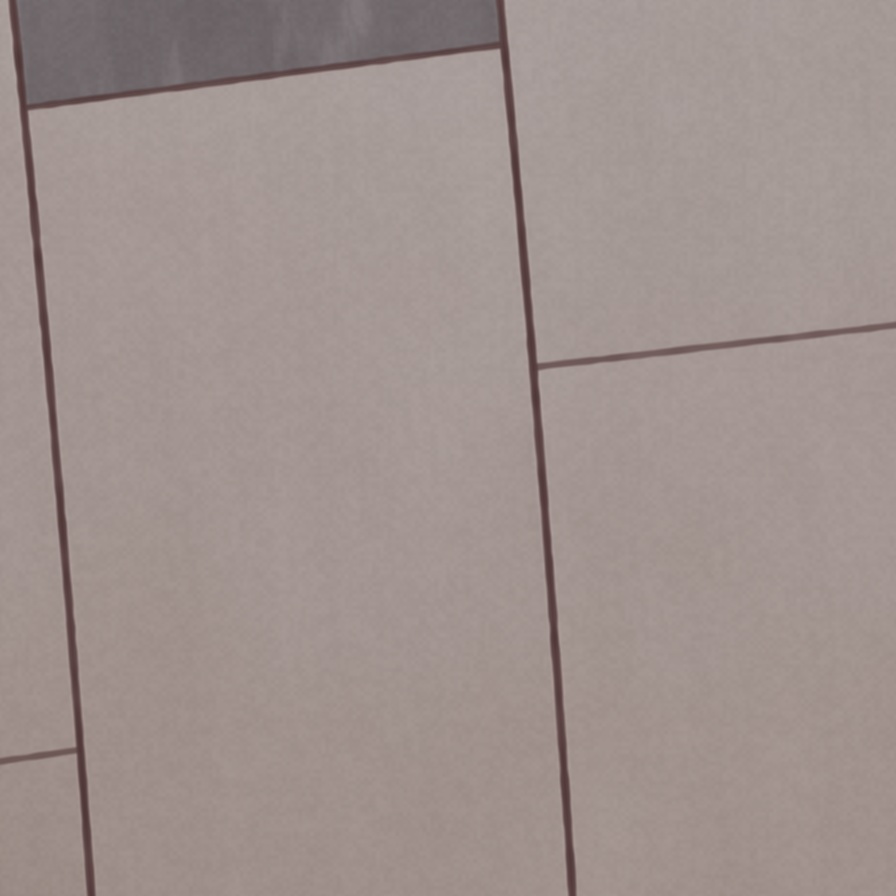
Give the GLSL for this texture, as a WebGL 2 fragment shader.

```glsl
#version 300 es
precision highp float;

uniform vec2 u_resolution;
out vec4 fragColor;

// Slab layout, in canvas units
const float FIRST_SEAM_X = 0.102;
const float SLAB_WIDTH = 0.537;
const float WIDTH_GROWTH = 0.007;    // columns widen toward the top
const float SEAM_LEAN = 0.088;
const float SEAM_BOW = 0.004;
const float SLAB_LENGTH = 1.05;
const vec3 JOINT_HEIGHT = vec3(0.150, 0.876, 0.521);
const float JOINT_SLOPE = 0.132;
const float SLOPE_CHANGE = 0.016;    // joints flatten toward the right

// Line widths
const float SEAM_HALF_WIDTH = 0.0045;
const float JOINT_HALF_WIDTH = 0.0036;
const float LINE_SOFTNESS = 0.0017;

// Colours
const vec3 LIGHT_STONE = vec3(0.657, 0.612, 0.600);
const vec3 WARM_STONE = vec3(0.610, 0.548, 0.526);
const vec3 DARK_STONE = vec3(0.440, 0.410, 0.420);
const vec3 SEAM_COLOR = vec3(0.345, 0.250, 0.250);
const vec3 JOINT_COLOR = vec3(0.420, 0.335, 0.330);

// Wear
const float GRAIN_SCALE = 230.0;
const float GRAIN_AMOUNT = 0.022;
const float STREAK_AMOUNT = 0.016;
const float HALO_AMOUNT = 0.022;

float hash(vec2 p) {
  return fract(sin(dot(p, vec2(127.1, 311.7))) * 43758.5453);
}

float noise(vec2 p) {
  vec2 i = floor(p), f = fract(p);
  f = f * f * (3.0 - 2.0 * f);
  return mix(mix(hash(i), hash(i + vec2(1.0, 0.0)), f.x),
             mix(hash(i + vec2(0.0, 1.0)), hash(i + 1.0), f.x), f.y);
}

float fbm(vec2 p) {
  float sum = 0.0, weight = 0.5;
  for (int i = 0; i < 4; i++) {
    sum += weight * noise(p);
    p = p * 2.03 + 17.0;
    weight *= 0.5;
  }
  return sum / 0.9375;
}

float line(float dist, float halfWidth, float soft) {
  return 1.0 - smoothstep(halfWidth - soft, halfWidth + soft, dist);
}

void main() {
  vec2 p = gl_FragCoord.xy / u_resolution;
  float soft = LINE_SOFTNESS + 0.5 / min(u_resolution.x, u_resolution.y);

  // Leaning columns
  float bow = SEAM_BOW * 4.0 * p.y * (1.0 - p.y);
  float width = SLAB_WIDTH + WIDTH_GROWTH * p.y;
  float across = (p.x - FIRST_SEAM_X + SEAM_LEAN * p.y - bow) / width;
  float column = floor(across);
  float seamDist = abs(across - round(across)) * width;

  // Staggered cross joints
  float slope = JOINT_SLOPE - SLOPE_CHANGE * column;
  float start = JOINT_HEIGHT[int(mod(column + 1.0, 3.0))];
  float along = (p.y - slope * p.x - start) / SLAB_LENGTH;
  float row = floor(along);
  float jointDist = abs(along - round(along)) * SLAB_LENGTH;
  bool isDark = column == 0.0 && row == 0.0;

  // Stone: broad shading, clouds, streaks along the slab, fine grain
  vec2 slabPoint = vec2(across * width, p.y);
  float clouds = fbm(p * 5.0 + 3.0) - 0.5;
  float streaks = fbm(slabPoint * vec2(24.0, 2.5) + column * 7.0) - 0.5;
  float light = 0.12 + 0.80 * p.y + 0.12 * sin(3.0 * p.x) + 0.45 * clouds;
  vec3 color = mix(WARM_STONE, LIGHT_STONE, clamp(light, 0.0, 1.0));
  color += 0.012 * (hash(vec2(column, row)) - 0.5);
  if (isDark) {
    float scuffs = smoothstep(0.56, 0.8, fbm(slabPoint * vec2(34.0, 9.0)));
    color = DARK_STONE + 0.06 * clouds + 0.05 * scuffs;
  }
  color += STREAK_AMOUNT * streaks * (isDark ? 3.0 : 1.0);
  float grain = noise(p * GRAIN_SCALE) + 0.6 * noise(p * GRAIN_SCALE * 0.45);
  color += GRAIN_AMOUNT * (grain - 0.8);

  // Pale rim beside the seams
  color += HALO_AMOUNT * line(seamDist, SEAM_HALF_WIDTH + 0.003, 0.002);

  // Joints first, seams over them, with slightly uneven edges
  float wobble = 0.0012 * (noise(p * 70.0) - 0.5);
  float edgeTone = 0.05 * (noise(p * 45.0) - 0.5);
  vec3 jointColor = column == 0.0 ? SEAM_COLOR : JOINT_COLOR;
  float joint = line(jointDist + wobble, JOINT_HALF_WIDTH, soft);
  color = mix(color, jointColor + edgeTone, 0.92 * joint);
  float seam = line(seamDist + wobble, SEAM_HALF_WIDTH, soft);
  float core = line(seamDist, 0.0015, 0.0015);
  color = mix(color, SEAM_COLOR + edgeTone - 0.03 * core, 0.96 * seam);

  fragColor = vec4(color, 1.0);
}
```
